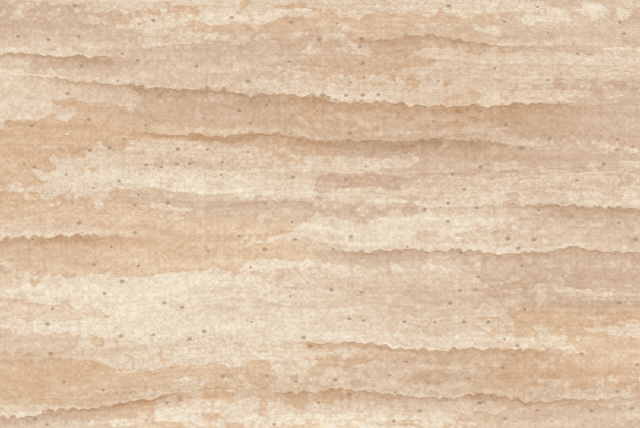
This texture is drawn by a Shadertoy shader. Its source:

```glsl
const vec3 BROWN = vec3(0.75, 0.62, 0.505);
const vec3 SAND  = vec3(0.85, 0.745, 0.64);
const vec3 CREAM = vec3(0.935, 0.875, 0.785);
const vec3 PEACH = vec3(0.012, -0.008, -0.03);
const vec3 PIT   = vec3(0.62, 0.52, 0.44);
const float VEINS = 8.0;

float hash(vec2 p) {
    return fract(sin(dot(p, vec2(127.1, 311.7))) * 43758.5453);
}

vec2 hash2(vec2 p) {
    return vec2(hash(p), hash(p + 41.3));
}

float noise(vec2 p) {
    vec2 i = floor(p), f = fract(p);
    f = f * f * (3.0 - 2.0 * f);
    return mix(mix(hash(i), hash(i + vec2(1, 0)), f.x),
               mix(hash(i + vec2(0, 1)), hash(i + vec2(1, 1)), f.x), f.y);
}

// Fractal noise centred on zero
float fbm(vec2 p) {
    float sum = 0.0, amp = 0.5;
    for (int i = 0; i < 5; i++) {
        sum += amp * (noise(p) - 0.5);
        p = p * 2.03 + 17.7;
        amp *= 0.5;
    }
    return sum;
}

// Distances to the nearest and second nearest cell points
vec2 cells(vec2 p) {
    vec2 id = floor(p), f = fract(p);
    vec2 near = vec2(8.0);
    for (int y = -1; y <= 1; y++)
    for (int x = -1; x <= 1; x++) {
        vec2 o = vec2(x, y);
        float d = length(o + hash2(id + o) - f);
        near = d < near.x ? vec2(d, near.x) : vec2(near.x, min(near.y, d));
    }
    return near;
}

// x: pale crust above a seam, y: brown stain fading below it
vec2 vein(vec2 p, float lobes, float id) {
    float seed = id * 7.31 + 3.0;
    float level = (id + 0.5 + 0.6 * (hash(vec2(seed, 2.0)) - 0.5)) / VEINS;
    float slope = 0.09 * (hash(vec2(seed, 5.0)) - 0.5);
    float path = level + slope * (p.x - 0.75) + 0.07 * fbm(vec2(p.x * 2.2, seed));
    float d = p.y - path + 0.012 * (lobes - 0.5);
    float presence = smoothstep(0.3, 0.7, noise(vec2(p.x * 1.9, seed + 9.0)));
    float reach = mix(0.008, 0.022, noise(vec2(p.x * 3.0, seed + 4.0)));
    float crust = smoothstep(-0.002, 0.004, d) * exp(-max(d, 0.0) / 0.022);
    float below = max(-d, 0.0);
    float stain = smoothstep(-0.002, 0.004, -d)
                * (0.75 * exp(-below / reach) + 0.35 * exp(-below / 0.055));
    return presence * vec2(crust, stain);
}

float pits(vec2 p) {
    vec2 id = floor(p);
    float d = length((fract(p) - 0.2 - 0.6 * hash2(id)) * vec2(0.75, 1.0));
    float radius = mix(0.06, 0.15, hash(id + 8.0));
    return step(0.86, hash(id + 3.7)) * (1.0 - smoothstep(radius * 0.5, radius + 0.04, d));
}

vec3 stoneColor(float tone) {
    tone = clamp(tone, -0.35, 1.15);
    return tone < 0.55 ? mix(BROWN, SAND, tone / 0.55)
                       : mix(SAND, CREAM, (tone - 0.55) / 0.45);
}

void mainImage(out vec4 fragColor, in vec2 fragCoord) {
    vec2 p = fragCoord / iResolution.y;

    // Bend the strata
    vec2 q = p;
    q.y += 0.10 * fbm(p * vec2(1.3, 2.2) + 5.0) + 0.035 * fbm(p * vec2(6.0, 11.0));
    vec2 ragged = p + 0.014 * vec2(fbm(p * 38.0), fbm(p * 38.0 + 60.0));
    vec2 cell = cells(ragged * vec2(48.0, 58.0));
    float lobes = cell.x;

    // Broad beds and thin laminae
    float beds = fbm(q * vec2(0.9, 10.0) + 21.0);
    float laminae = fbm(q * vec2(4.0, 65.0) + 33.0);
    float ripple = sin(q.y * 430.0 + 9.0 * noise(q * vec2(7.0, 25.0)) + 3.0 * lobes);
    float rippled = smoothstep(0.45, 0.75, noise(q * vec2(2.5, 13.0) + 14.0));

    // Crusty pale patches with scalloped rims
    float field = fbm(q * vec2(2.2, 15.0) + 50.0) + 0.35 * fbm(p * 26.0)
                + 0.10 * (0.45 - lobes);
    float crust = smoothstep(0.01, 0.07, field);
    float rim = smoothstep(-0.05, 0.0, field) * (1.0 - smoothstep(0.0, 0.04, field));

    // Seams
    vec2 seams = vec2(0.0);
    for (float i = 0.0; i < VEINS; i++)
        seams = max(seams, vein(q, lobes, i));
    crust = max(crust * (1.0 - 0.8 * seams.y), seams.x);

    // Fine grain and crazing
    float crack = 1.0 - smoothstep(0.03, 0.16, cell.y - cell.x);
    float crazed = smoothstep(0.35, 0.65, noise(p * vec2(5.0, 11.0) + 70.0));
    float grain = 0.26 * (noise(p * 300.0) - 0.5) + 0.24 * (noise(p * 135.0 + 9.0) - 0.5)
                + 0.30 * fbm(p * vec2(45.0, 70.0));

    float tone = 0.61 + 0.85 * beds + 0.42 * laminae + 0.05 * ripple * rippled
               + 0.27 * crust - 0.07 * rim - 0.62 * seams.y + grain;
    tone += crack * crazed * mix(0.07, -0.17, crust);

    vec3 color = stoneColor(tone);
    float warmth = smoothstep(0.3, 0.7, noise(q * vec2(2.0, 9.0) + 80.0));
    color += PEACH * warmth * (1.0 - crust);
    color = mix(color, PIT, 0.6 * pits(p * 30.0));
    fragColor = vec4(color, 1.0);
}
```
